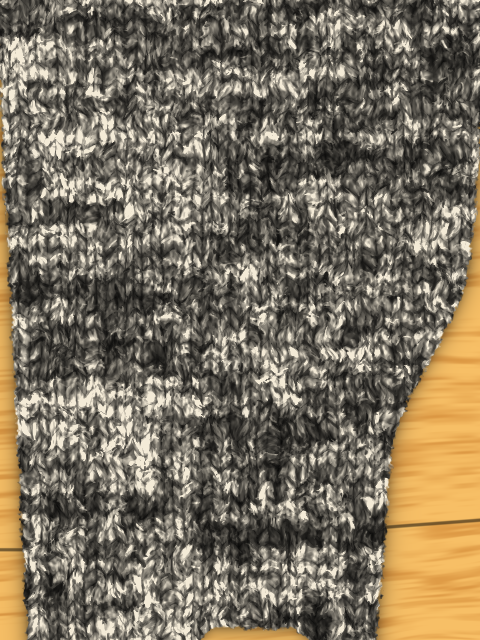
Give the GLSL for this texture, as a Shadertoy shader.

```glsl
// A marled grey wool knit sleeve lying on a honey-coloured wooden floor.
// Short curved strands are scattered in layers over a relief of V stitches;
// noise bands tint the yarn, and a fuzzy outline cuts the sleeve from the wood.

#define STITCH vec2(0.030, 0.024)
#define WOOL_TINT vec3(1.04, 1.0, 0.915)
#define WOOL_MEDIAN 0.40
#define WOOL_CONTRAST 0.50
#define BAND_AMOUNT 1.9
#define MARL_AMOUNT 3.0
#define RELIEF_AMOUNT 2.0
#define FUZZ 0.012
#define WOOD_LIGHT vec3(0.97, 0.75, 0.40)
#define WOOD_DARK vec3(0.86, 0.59, 0.26)
#define RIB_WIDTH 0.058

const float PI = 3.14159;

float hash(vec2 cell, int seed) {
    uvec2 u = uvec2(ivec2(cell));
    uint h = u.x * 1597334673u ^ u.y * 3812015801u ^ uint(seed) * 2798796415u;
    h = (h ^ (h >> 16)) * 2146121005u;
    h = (h ^ (h >> 15)) * 2221713035u;
    return float((h ^ (h >> 16)) >> 8) / 16777216.0;
}

float noise(vec2 p, int seed) {
    vec2 i = floor(p), f = fract(p);
    f = f * f * (3.0 - 2.0 * f);
    float low = mix(hash(i, seed), hash(i + vec2(1, 0), seed), f.x);
    float high = mix(hash(i + vec2(0, 1), seed), hash(i + vec2(1, 1), seed), f.x);
    return mix(low, high, f.y);
}

// Height of the V stitches: 0 in the gaps, 1 on the legs
float stitchRelief(vec2 p) {
    vec2 q = p / STITCH;
    float x = fract(q.x) - 0.5;
    float leg = sin(PI * fract(q.y - 1.1 * abs(x)));
    return sqrt(leg * abs(sin(2.0 * PI * x)));
}

// Yarn brightness in standard deviations around the median
float yarnTone(vec2 p) {
    float bands = noise(p * vec2(5.0, 24.0), 1) - 0.5;
    float marl = noise(p * vec2(55.0, 62.0), 2) - 0.5;
    float relief = stitchRelief(p) - 0.6;
    float cuff = smoothstep(0.38, 0.28, p.y);
    float rib = cos(2.0 * PI * p.x / RIB_WIDTH);
    return BAND_AMOUNT * bands + MARL_AMOUNT * marl + RELIEF_AMOUNT * relief
         + cuff * (0.4 * rib - 0.25);
}

// Lay one layer of short bent strands over the tone below
float layStrands(float tone, vec2 p, float size, int seed) {
    vec2 home = floor(p / size);
    for (int j = -1; j <= 1; j++)
    for (int i = -1; i <= 1; i++) {
        vec2 cell = home + vec2(i, j);
        vec2 center = (cell + vec2(hash(cell, seed), hash(cell, seed + 1))) * size;
        float side = sign(fract(center.x / STITCH.x) - 0.5);
        float angle = side * 0.5 + 1.6 * (hash(cell, seed + 2) - 0.5);
        float c = cos(angle), s = sin(angle);
        vec2 q = mat2(c, s, -s, c) * (p - center) / size;
        q.x += 1.2 * (hash(cell, seed + 3) - 0.5) * q.y * q.y;
        float d = length(vec2(q.x, q.y - clamp(q.y, -0.5, 0.5)));
        float width = mix(0.16, 0.34, hash(cell, seed + 4));
        float mask = smoothstep(width, width * 0.35, d);
        float strand = yarnTone(center) + 1.7 * (hash(cell, seed + 5) - 0.5);
        tone = mix(tone, strand, 0.75 * mask);
    }
    return tone;
}

vec3 woolColor(vec2 p) {
    // Uneven tension bends the rows
    vec2 q = p + 0.012 * (vec2(noise(p * 32.0, 3), noise(p * 32.0, 4)) - 0.5);
    float tone = yarnTone(q) - 0.3;
    tone = layStrands(tone, q, 0.018, 10);
    tone = layStrands(tone, q, 0.013, 20);
    tone = layStrands(tone, q, 0.010, 30);
    // Fine hairs crossing both ways, then the shade of the gaps
    float hairs = noise(mat2(320, 90, -110, 130) * q, 5)
                + noise(mat2(320, -90, 110, 130) * q, 6) - 1.0;
    tone += 1.2 * hairs + 0.9 * (stitchRelief(q) - 0.6);
    return min(WOOL_MEDIAN * exp(WOOL_CONTRAST * tone), 0.92) * WOOL_TINT;
}

vec3 woodColor(vec2 p) {
    vec2 q = vec2(p.x, p.y - 0.08 * p.x + 0.012 * noise(p * 9.0, 7));
    float grain = 0.6 * noise(q * vec2(7.0, 70.0), 8) + 0.4 * noise(q * vec2(22.0, 240.0), 9);
    vec3 color = mix(WOOD_LIGHT, WOOD_DARK, smoothstep(0.4, 0.95, grain));
    // Joint between two boards
    float joint = abs(p.y - (p.x < 0.3 ? 0.141 : 0.131 + 0.075 * p.x));
    return color * (1.0 - 0.5 * smoothstep(0.004, 0.001, joint));
}

// Distance inside the sleeve outline, negative on the floor
float sleeveDepth(vec2 p) {
    float left = 0.043 - 0.05 * p.y;
    float right = 0.588 + 0.08 * p.y + 0.1 * smoothstep(0.28, 0.6, p.y);
    float hem = 0.038 * smoothstep(0.28, 0.34, p.x) * smoothstep(0.52, 0.45, p.x) - 0.02;
    return min(min(p.x - left, right - p.x), p.y - hem);
}

void mainImage(out vec4 fragColor, in vec2 fragCoord) {
    vec2 p = fragCoord / iResolution.y;
    float soft = max(0.0025, 1.0 / iResolution.y);
    float depth = sleeveDepth(p);
    float fuzz = 0.5 * noise(p * 70.0, 40) + 0.5 * noise(p * 260.0, 41) - 0.5;
    float cover = smoothstep(-soft, soft, depth + FUZZ * fuzz);
    float shadow = 1.0 - 0.35 * exp(min(depth, 0.0) / 0.012);
    vec3 color = mix(woodColor(p) * shadow, woolColor(p), cover);
    fragColor = vec4(color, 1.0);
}
```
